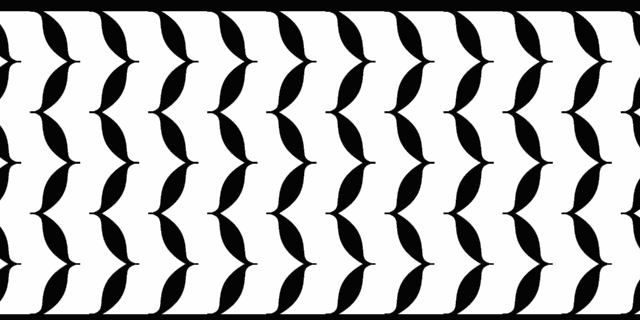
Reproduce this pattern procedurally as a Shadertoy shader.

```glsl
#define COLUMN_PITCH 0.1846
#define ROW_PITCH 0.1581
#define PATTERN_ORIGIN vec2(0.0937, 0.0170)
#define LEAF_SPAN 0.85
#define TICK_LENGTH 0.19
#define TICK_HALF_WIDTH 0.018
#define BORDER_BOTTOM 0.018
#define BORDER_TOP 0.965
#define INK vec3(0.015)
#define PAPER vec3(0.995)
#define SAMPLES 4
#define FILTER_WIDTH 1.4

// Right outline of a leaf: full belly, then a cusp flaring into the node.
float leafEdge(float v) {
    float belly = 0.642 - 0.425 * pow(1.0 - v, 3.5);
    float cusp = 0.19 * exp((v - 1.0) / 0.05);
    return belly + cusp;
}

// Point-symmetric leaf running from the left node (v = 0) to the right (v = 1).
bool insideLeaf(float x, float v) {
    float right = leafEdge(v);
    float left = LEAF_SPAN - leafEdge(1.0 - v);
    return x > left && x < right;
}

// Short horizontal spurs at the outer side of both nodes.
bool insideTick(float x, float v) {
    bool leftTick = v < TICK_HALF_WIDTH && x < TICK_LENGTH;
    bool rightTick = v > 1.0 - TICK_HALF_WIDTH
                  && x > LEAF_SPAN - TICK_LENGTH && x < LEAF_SPAN;
    return leftTick || rightTick;
}

float inkAt(vec2 p) {
    if (p.y < BORDER_BOTTOM || p.y > BORDER_TOP) return 1.0;
    vec2 cell = (p - PATTERN_ORIGIN) / vec2(COLUMN_PITCH, ROW_PITCH);
    float x = fract(cell.x);
    // Every other row is mirrored to form the zigzag.
    float v = 1.0 - abs(mod(cell.y, 2.0) - 1.0);
    return insideLeaf(x, v) || insideTick(x, v) ? 1.0 : 0.0;
}

void mainImage(out vec4 fragColor, in vec2 fragCoord) {
    // Average a grid of samples to smooth the edges.
    float coverage = 0.0;
    for (int j = 0; j < SAMPLES; j++) {
        for (int i = 0; i < SAMPLES; i++) {
            vec2 offset = (vec2(i, j) + 0.5) / float(SAMPLES) - 0.5;
            coverage += inkAt((fragCoord + offset * FILTER_WIDTH) / iResolution.y);
        }
    }
    coverage /= float(SAMPLES * SAMPLES);
    fragColor = vec4(mix(PAPER, INK, coverage), 1.0);
}
```
